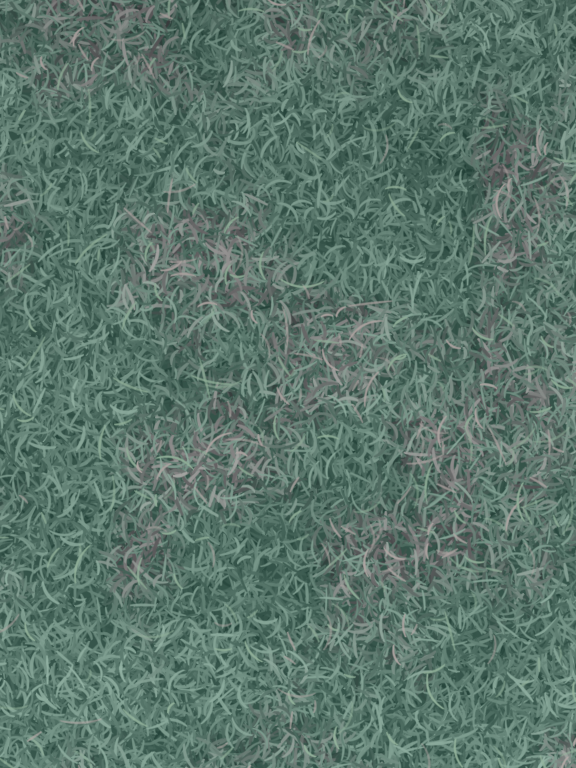
A Shadertoy shader for this texture:

```glsl
// A worn lawn seen from above: short curved blades in cool green over dark soil.
// Jittered grids of tapered arcs are stacked from deep and dark to high and pale,
// with grey-pink thatch in noise patches and a few long straws on top.

const vec3 SHADE = vec3(0.205, 0.325, 0.285);
const vec3 SUNLIT = vec3(0.545, 0.665, 0.610);
const vec3 THATCH_SHIFT = vec3(0.105, -0.025, 0.025);
const vec3 STRAW_GREEN = vec3(0.56, 0.68, 0.59);
const vec3 STRAW_PINK = vec3(0.68, 0.64, 0.63);

const int GRASS_LAYERS = 15;
const int STRAW_LAYERS = 4;
const float GRASS_CELL = 0.032;    // sizes are in canvas widths
const float STRAW_CELL = 0.075;
const float GRASS_WIDTH = 0.0025;
const float STRAW_WIDTH = 0.0021;
const float SOFTNESS = 0.0017;
const float TONE_SPREAD = 0.85;
const float LEAN = 2.3;            // spread of blade angles about upright
const vec2 PATCH_SCALE = vec2(8.0, 5.5);

float hash(vec2 p) {
    return fract(sin(dot(p, vec2(127.1, 311.7))) * 43758.5453);
}

vec4 hash4(vec2 p) {
    return vec4(hash(p), hash(p + 17.3), hash(p + 41.9), hash(p + 73.7));
}

float noise(vec2 p) {
    vec2 i = floor(p), f = fract(p);
    f = f * f * (3.0 - 2.0 * f);
    return mix(mix(hash(i), hash(i + vec2(1, 0)), f.x),
               mix(hash(i + vec2(0, 1)), hash(i + vec2(1, 1)), f.x), f.y);
}

float fbm(vec2 p) {
    return 0.55 * noise(p) + 0.3 * noise(p * 2.1 + 5.2) + 0.15 * noise(p * 4.3 + 9.7);
}

// How much dry thatch shows at a place
float thatch(vec2 p) {
    return smoothstep(0.45, 0.78, fbm(p * PATCH_SCALE + 3.0));
}

// Coverage of a tapered arc centred on the origin
float blade(vec2 p, float angle, float halfLength, float bend, float width, float soft) {
    float c = cos(angle), s = sin(angle);
    vec2 q = vec2(c * p.x + s * p.y, c * p.y - s * p.x);
    float t = q.x / halfLength;
    float taper = 1.0 - t * t;
    if (taper <= 0.0) return 0.0;
    float across = abs(q.y - bend * halfLength * (taper - 0.5));
    across /= sqrt(1.0 + 4.0 * bend * bend * t * t);
    float w = width * (0.45 + 0.55 * taper);
    return smoothstep(w + soft, w - soft, across) * smoothstep(0.0, 0.25, taper);
}

float uprightAngle(float a, float b) {
    return 1.5708 + (a + b - 1.0) * LEAN;
}

void addGrass(inout vec3 color, vec2 p, float layer, float soft) {
    float depth = layer / float(GRASS_LAYERS - 1);
    vec2 shift = fract(layer * vec2(0.37, 0.61));
    vec2 home = floor(p / GRASS_CELL + shift);
    for (int j = -1; j <= 1; j++)
    for (int i = -1; i <= 1; i++) {
        vec2 id = home + vec2(i, j);
        vec4 h = hash4(id + layer * 13.7);
        vec4 k = hash4(id + layer * 13.7 + 101.3);
        vec2 center = (id + h.xy - shift) * GRASS_CELL;
        float halfLength = GRASS_CELL * mix(0.35, 0.85, k.x);
        float cover = blade(p - center, uprightAngle(h.z, h.w), halfLength,
                            (k.y - 0.5) * 0.9, GRASS_WIDTH * mix(0.7, 1.3, k.z), soft);
        if (cover > 0.0) {
            float tone = 0.13 + 0.46 * depth + TONE_SPREAD * (k.w - 0.5);
            tone += 0.35 * (fbm(center * 6.0 + 20.0) - 0.5);
            vec3 tint = mix(SHADE, SUNLIT, clamp(tone, -0.2, 1.15));
            tint += THATCH_SHIFT * thatch(center) * smoothstep(0.2, 0.9, k.z);
            color = mix(color, tint, cover * 0.92);
        }
    }
}

void addStraw(inout vec3 color, vec2 p, float layer, float soft) {
    vec2 shift = fract(layer * vec2(0.43, 0.29));
    vec2 home = floor(p / STRAW_CELL + shift);
    for (int j = -1; j <= 1; j++)
    for (int i = -1; i <= 1; i++) {
        vec2 id = home + vec2(i, j);
        vec4 h = hash4(id + layer * 19.1 + 211.0);
        vec4 k = hash4(id + layer * 19.1 + 307.0);
        vec2 center = (id + h.xy - shift) * STRAW_CELL;
        float dry = thatch(center);
        float present = step(k.x, 0.22 + 0.4 * dry);
        float halfLength = STRAW_CELL * mix(0.15, 0.55, k.y * k.y);
        float cover = blade(p - center, uprightAngle(h.z, h.w), halfLength,
                            (k.z - 0.5) * 0.8, STRAW_WIDTH, soft);
        vec3 tint = mix(STRAW_GREEN, STRAW_PINK, step(0.75 - 0.5 * dry, k.w));
        color = mix(color, tint, cover * present * mix(0.45, 0.95, k.z));
    }
}

void mainImage(out vec4 fragColor, in vec2 fragCoord) {
    vec2 p = fragCoord / iResolution.x;
    float height = fragCoord.y / iResolution.y;
    float soft = max(SOFTNESS, 0.7 / iResolution.x);

    vec3 color = SHADE;
    for (int n = 0; n < GRASS_LAYERS; n++) addGrass(color, p, float(n), soft);
    for (int n = 0; n < STRAW_LAYERS; n++) addStraw(color, p, float(n), soft);

    // The far end of the lawn lies in slightly dimmer light
    color *= mix(1.04, 0.96, height);
    fragColor = vec4(clamp(color, 0.0, 1.0), 1.0);
}
```
